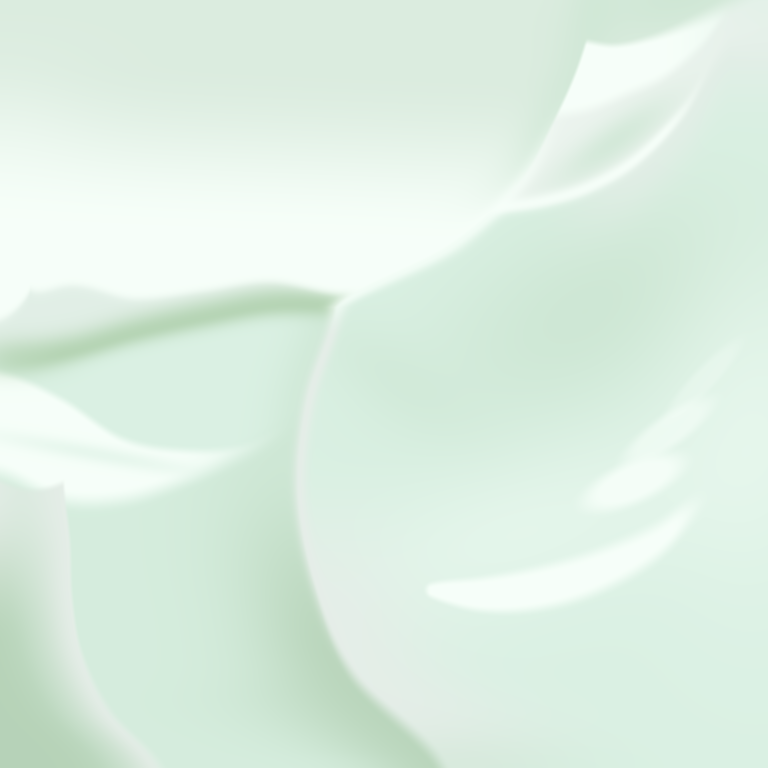
A Shadertoy shader for this texture:

```glsl
// Soft folds of pale mint cream with glossy highlights and curved ridges.
const vec3 GLOSS = vec3(0.965, 0.998, 0.975);
const vec3 MIST = vec3(0.860, 0.925, 0.875);
const vec3 MINT = vec3(0.855, 0.942, 0.890);
const vec3 SAGE = vec3(0.800, 0.900, 0.825);
const vec3 MOSS = vec3(0.690, 0.815, 0.680);
const vec3 SHADOW = vec3(0.715, 0.825, 0.720);
const vec3 PEARL = vec3(0.900, 0.930, 0.910);
const float EDGE = 0.003;

// Smooth curve through six evenly spaced knots on [a, b].
float spline(float k[6], float a, float b, float v) {
    float t = clamp((v - a) / (b - a), 0.0, 1.0) * 5.0;
    int i = min(int(t), 4);
    float f = t - float(i);
    float p0 = k[max(i - 1, 0)], p1 = k[i], p2 = k[i + 1], p3 = k[min(i + 2, 5)];
    return p1 + 0.5 * f * (p2 - p0 + f * (2.0 * p0 - 5.0 * p1 + 4.0 * p2 - p3
        + f * (3.0 * (p1 - p2) + p3 - p0)));
}

float ridgeX(float y) {
    return y < 0.6
        ? spline(float[6](0.575, 0.46, 0.41, 0.388, 0.40, 0.437), 0.0, 0.6, y)
        : spline(float[6](0.437, 0.585, 0.674, 0.72, 0.755, 0.775), 0.6, 1.0, y);
}

float bell(float v, float width) { return exp(-v * v / (width * width)); }

float step01(float v, float soft) { return smoothstep(-soft, soft, v); }

vec2 turn(vec2 p, float a) {
    return vec2(cos(a) * p.x + sin(a) * p.y, cos(a) * p.y - sin(a) * p.x);
}

float blob(vec2 p, vec2 center, vec2 radius, float angle) {
    vec2 q = turn(p - center, angle) / radius;
    return exp(-dot(q, q));
}

// Broad smooth sheet at the upper left.
vec3 sheet(vec2 p, float d) {
    vec3 c = mix(GLOSS, MIST, smoothstep(0.69, 0.91, p.y + 0.04 * (p.x - 0.4)));
    c = mix(c, GLOSS, 0.3 * bell(p.x, 0.12) * smoothstep(1.0, 0.8, p.y));
    c = mix(c, SAGE, 0.55 * bell(d, 0.035) * smoothstep(0.70, 0.84, p.y));
    return mix(c, SAGE, 0.8 * blob(p, vec2(0.89, 1.01), vec2(0.12, 0.05), 0.3));
}

// Large hollow on the right, with its curved gloss.
vec3 bowl(vec2 p, float d) {
    vec3 c = MINT;
    c = mix(c, SAGE, 0.9 * blob(p, vec2(0.78, 0.60), vec2(0.26, 0.13), 0.5));
    c = mix(c, SAGE, 0.45 * blob(p, vec2(0.51, 0.51), vec2(0.12, 0.05), -0.6));
    c = mix(c, GLOSS, 0.35 * blob(p, vec2(0.98, 0.46), vec2(0.12, 0.24), 0.0));
    c = mix(c, GLOSS, 0.35 * blob(p, vec2(0.68, 0.31), vec2(0.28, 0.10), 0.3));
    c = mix(c, PEARL, 0.9 * bell(d, 0.11) * smoothstep(0.42, 0.18, p.y));
    c = mix(c, SAGE, 0.5 * blob(p, vec2(0.60, 0.0), vec2(0.16, 0.05), 0.0));

    float mid = spline(float[6](0.232, 0.226, 0.234, 0.256, 0.294, 0.355), 0.55, 0.93, p.x);
    float t = clamp((p.x - 0.55) / 0.38, 0.0, 1.0);
    float thickness = 0.027 * pow(max(sin(3.14159 * t), 0.0), 0.5);
    float gloss = step01(thickness - abs(p.y - mid), mix(0.005, 0.016, t));
    c = mix(c, GLOSS, gloss * smoothstep(0.0, 0.03, t) * smoothstep(1.0, 0.85, t));
    for (int i = 0; i < 3; i++) {
        float n = float(i);
        vec2 q = turn(p - vec2(0.825, 0.372) - n * vec2(0.045, 0.066), 0.42 + 0.2 * n);
        float body = 1.0 - length(q / vec2(0.073, 0.027 - 0.006 * n));
        c = mix(c, GLOSS, (0.9 - 0.3 * n) * smoothstep(-0.25, 0.4, body));
    }
    return c;
}

// Raised glossy fin at the upper right.
vec3 addFin(vec3 c, vec2 p) {
    float low = spline(float[6](0.725, 0.733, 0.752, 0.788, 0.85, 0.94), 0.65, 0.95, p.x);
    float shine = spline(float[6](0.85, 0.858, 0.878, 0.90, 0.94, 0.995), 0.72, 0.96, p.x);
    float fade = smoothstep(1.0, 0.86, p.x);
    vec3 body = mix(PEARL, GLOSS, 0.35);
    body = mix(body, SAGE, 0.75 * blob(p, vec2(0.80, 0.815), vec2(0.10, 0.026), 0.62));
    body = mix(body, GLOSS, step01(p.y - shine, 0.011) * smoothstep(0.97, 0.92, p.x));
    c = mix(c, PEARL, 0.7 * bell(p.y - low, 0.06) * smoothstep(0.68, 0.85, p.x));
    c = mix(c, body, step01(p.y - low, mix(0.03, 0.006, fade)) * mix(0.45, 1.0, fade));
    return mix(c, GLOSS, 0.9 * bell(p.y - low - 0.006, 0.010) * smoothstep(0.93, 0.86, p.x));
}

// Lower left fold: rolled rim, crease, pocket and gloss.
vec3 fold(vec2 p, float d) {
    float crease = spline(float[6](0.527, 0.541, 0.566, 0.586, 0.602, 0.603), 0.0, 0.44, p.x);
    float glossTop = spline(float[6](0.515, 0.48, 0.428, 0.413, 0.42, 0.46), 0.0, 0.40, p.x);
    float glossLow = spline(float[6](0.385, 0.35, 0.35, 0.375, 0.41, 0.45), 0.0, 0.40, p.x);
    float h = p.y - crease;
    vec3 pocket = mix(MINT, SAGE, 0.7 * bell(d, 0.045));
    vec3 lower = mix(MINT, SAGE, 0.35 + 0.5 * bell(d, 0.13));
    lower = mix(lower, SHADOW, 0.85 * bell(d, 0.085) * smoothstep(0.42, 0.14, p.y));
    vec3 c = mix(lower, pocket, step01(p.y - glossLow, 0.025));
    float band = step01(glossTop - p.y, 0.008) * step01(p.y - glossLow, 0.016);
    c = mix(c, GLOSS, band * smoothstep(0.39, 0.22, p.x));
    c = mix(c, MINT, 0.55 * band * blob(p, vec2(0.13, 0.408), vec2(0.14, 0.012), -0.18));
    c = mix(c, mix(MINT, PEARL, 0.6), step01(h - 0.012, 0.02));
    float creaseShade = bell(h, h > 0.0 ? 0.024 : 0.016) * smoothstep(-0.05, 0.09, p.x);
    c = mix(c, MOSS, 0.85 * creaseShade);
    return mix(c, MOSS, 0.5 * blob(p, vec2(0.02, 0.535), vec2(0.055, 0.025), 0.0));
}

// Dark corner lobe with a pearly edge.
vec3 addCorner(vec3 c, vec2 p) {
    float side = spline(float[6](0.208, 0.143, 0.107, 0.094, 0.091, 0.083), 0.0, 0.37, p.y);
    float top = 0.374 - 0.012 * sin(p.x * 36.0);
    float inset = side - p.x;
    vec3 lobe = mix(PEARL, SHADOW, smoothstep(0.0, 0.085, inset) * smoothstep(0.37, 0.16, p.y));
    lobe = mix(lobe, SAGE, 0.35 * bell(inset - 0.055, 0.04));
    return mix(c, lobe, step01(inset, mix(0.012, EDGE, smoothstep(0.0, 0.2, p.y)))
        * step01(top - p.y, 0.006));
}

void mainImage(out vec4 fragColor, in vec2 fragCoord) {
    vec2 p = fragCoord / iResolution.xy;
    float slope = (ridgeX(p.y + 0.02) - ridgeX(p.y - 0.02)) / 0.04;
    float d = (p.x - ridgeX(p.y)) / sqrt(1.0 + slope * slope);

    // Sheet and fold meet along the rolled rim.
    float rim = spline(float[6](0.585, 0.630, 0.614, 0.624, 0.636, 0.62), 0.0, 0.44, p.x);
    rim += 0.02 * exp(-60.0 * abs(p.x - 0.04));
    vec3 left = mix(sheet(p, d), fold(p, d), step01(rim - p.y, 0.009));
    left = mix(left, GLOSS, 0.7 * bell(p.y - rim - 0.006, 0.012));
    left = addCorner(left, p);

    // The ridge and the top of the fin bound the right side.
    float finTop = spline(float[6](0.948, 0.941, 0.951, 0.970, 0.993, 1.02), 0.75, 1.0, p.x);
    float above = step01(p.y - finTop, mix(0.006, 0.02, smoothstep(0.8, 1.0, p.x)));
    vec3 right = mix(addFin(bowl(p, d), p), sheet(p, d), above);
    vec3 color = mix(left, right, step01(d, mix(0.012, EDGE, smoothstep(0.05, 0.25, p.y))));

    // Pearly lower ridge and bright upper ridge.
    float lowerLine = smoothstep(0.08, 0.25, p.y) * smoothstep(0.62, 0.56, p.y);
    float upperLine = smoothstep(0.56, 0.62, p.y) * smoothstep(0.90, 0.70, p.y);
    color = mix(color, PEARL, 0.9 * lowerLine * bell(d - 0.003, 0.009));
    color = mix(color, GLOSS, 0.85 * upperLine * bell(d - 0.002, 0.010));
    fragColor = vec4(color, 1.0);
}
```
